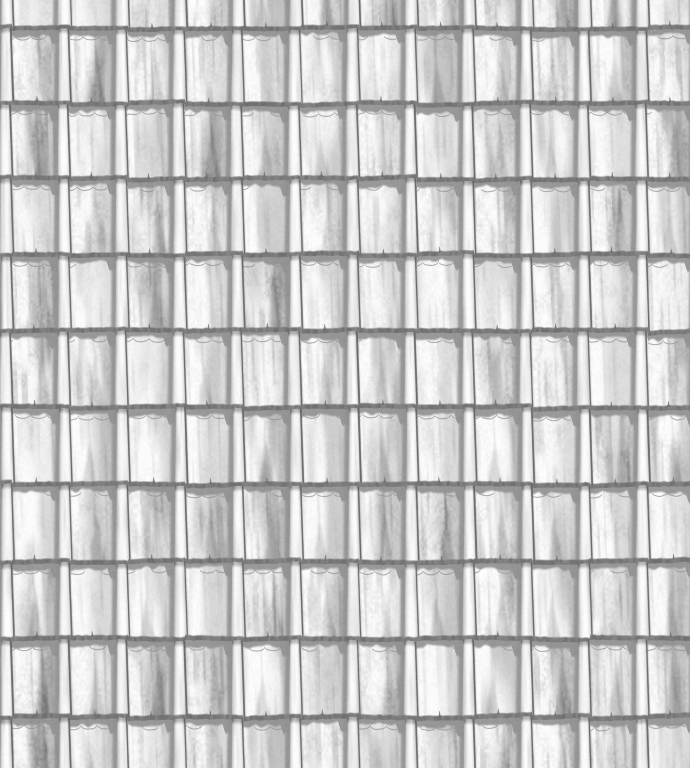
Give the GLSL for this texture, as a Shadertoy shader.

```glsl
// Weathered grey roof tiles: flat pans with a tapered raised roll on the right.
// A warped grid gives each tile its own seam offset, streaks and stains;
// overlaps, cast shadows, chipped lips and nails are layered as soft masks.

const vec2  TILES       = vec2(11.94, 10.03); // repeats across and up
const vec2  GRID_SHIFT  = vec2(-0.208, 0.334);
const float ROW_WARP    = 0.24;   // slight growth of the rows downwards
const float SLANT       = 0.045;  // lean of the vertical joints
const float JOINT_SHIFT = 0.035;  // sideways variation of the joints
const float SEAM_SHIFT  = 0.035;  // vertical variation of the overlaps
const float SEAM_TILT   = 0.025;
const float JOINT_WIDTH = 0.014;  // half width
const float ROLL_BOTTOM = 0.765;  // left edge of the roll
const float ROLL_TOP    = 0.825;
const float LIP_ABOVE   = 0.018;  // dark overlap, above and below the seam
const float LIP_BELOW   = 0.045;
const float CAST_DEPTH  = 0.115;

const float WHITE  = 0.99;
const float GREY   = 0.77;
const float SHADOW = 0.57;
const float DARK   = 0.42;
const float JOINT  = 0.38;

float hash(vec2 p) {
    vec3 q = fract(p.xyx * 0.1031);
    q += dot(q, q.yzx + 33.33);
    return fract((q.x + q.y) * q.z);
}

float noise(vec2 p) {
    vec2 i = floor(p), f = fract(p);
    f = f * f * (3.0 - 2.0 * f);
    return mix(mix(hash(i), hash(i + vec2(1, 0)), f.x),
               mix(hash(i + vec2(0, 1)), hash(i + vec2(1, 1)), f.x), f.y);
}

// 1 where x is below the edge, with a soft transition
float below(float x, float edge, float soft) {
    return 1.0 - smoothstep(edge - soft, edge + soft, x);
}

// Pan surface: bright left side, vertical streaks, a rising stain
float panTone(vec2 t, vec2 id, vec2 grid) {
    float h = hash(id + 3.7), k = hash(id + 41.3);
    vec2 seed = 60.0 * vec2(h, k);
    float broad = noise(vec2(t.x * 5.0, t.y * 0.9) + seed);
    float fine = noise(vec2(t.x * 17.0, t.y * 1.6) + seed.yx);
    float shade = smoothstep(0.08, 0.72, t.x + 0.75 * (broad - 0.5));
    float tone = mix(WHITE, GREY, shade * mix(0.5, 1.15, h));
    tone -= 0.13 * smoothstep(0.45, 0.95, fine) * mix(0.4, 1.0, k);

    float wave = 0.04 * (noise(vec2(t.y * 5.0, h * 90.0)) - 0.5);
    float width = 0.12 * max(0.0, 1.0 - t.y / mix(0.5, 0.9, k));
    float stain = below(abs(t.x - mix(0.3, 0.55, k) + wave), width, 0.045);
    tone -= 0.12 * stain * step(0.45, h);

    float mottle = noise(grid * vec2(9.0, 6.0)) * noise(grid * 27.0);
    tone -= 0.13 * mottle * mix(0.3, 1.0, k);
    tone -= 0.15 * below(t.x, 0.025, 0.025);
    return tone;
}

// Roll surface: white crown falling off to grey flanks
float rollTone(float across, vec2 t, vec2 id) {
    float flank = abs(2.0 * across - 1.05);
    float streak = noise(vec2(across * 4.0, t.y * 2.0) + id * 5.3);
    return WHITE - 0.30 * pow(flank, 3.0) - 0.10 * streak * streak;
}

void mainImage(out vec4 fragColor, in vec2 fragCoord) {
    vec2 uv = fragCoord / iResolution.xy;
    vec2 aa = 0.7 * TILES / iResolution.xy;
    vec2 grid = uv * TILES + GRID_SHIFT;
    grid.y -= ROW_WARP * uv.y * (1.0 - uv.y);

    // Nearest overlap; d is positive above it and negative below it
    float seam = floor(grid.y + 0.5);
    vec2 seamId = vec2(floor(grid.x), seam);
    float d = grid.y - seam - SEAM_SHIFT * (hash(seamId + 17.0) - 0.5);
    d -= SEAM_TILT * (fract(grid.x) - 0.5) * (2.0 * hash(seamId + 71.0) - 0.6);
    d += 0.012 * (noise(grid * vec2(14.0, 3.0)) - 0.5);
    float row = seam - step(d, 0.0);

    // Local tile coordinates
    float shift = JOINT_SHIFT * (hash(vec2(row, 5.0)) - 0.5);
    float height = d > 0.0 ? d : 1.0 + d;
    float x = grid.x + shift + SLANT * (height - 0.5);
    vec2 id = vec2(floor(x), row);
    vec2 t = vec2(fract(x), height);
    float h = hash(id + 11.0), depth = -d;

    // Pan with the shadow beside the roll
    float edge = mix(ROLL_BOTTOM, ROLL_TOP, t.y) + 0.025 * (h - 0.5);
    float onRoll = smoothstep(edge - aa.x, edge + aa.x, t.x);
    float tone = panTone(t, id, grid);
    float side = smoothstep(edge - 0.11, edge - 0.035, t.x);
    tone = mix(tone, SHADOW, 0.9 * side);

    // Shadow under the overlap, drooping beside the roll
    float ragged = 0.05 * (noise(vec2(x * 9.0, row * 7.0)) - 0.5);
    float shadowDepth = CAST_DEPTH + ragged + 0.03 * (h - 0.5);
    shadowDepth += 0.12 * smoothstep(edge - 0.17, edge - 0.10, t.x);
    float under = step(0.0, depth);
    tone = mix(tone, SHADOW, 0.92 * under * below(depth, shadowDepth, 0.014 + aa.y));

    // Chipped scallops below the shadow
    float lobe = t.x * 3.6 + h * 3.0;
    float s = 2.0 * fract(lobe) - 1.0;
    float arc = CAST_DEPTH + 0.055 * sqrt(max(0.0, 1.0 - s * s));
    float chip = below(abs(depth - arc), 0.007, aa.y) * below(t.x, 0.68, 0.03);
    chip *= step(0.4, hash(vec2(floor(lobe), row) + id.x * 3.1));
    tone = mix(tone, SHADOW, 0.75 * chip * under);

    // Roll, shaded where it tucks under the tile above
    float across = clamp((t.x - edge) / (1.0 - edge), 0.0, 1.0);
    float roll = rollTone(across, t, id);
    roll -= 0.25 * under * below(depth, 0.085, 0.035);
    tone = mix(tone, roll, onRoll);

    // Joint, overlap lip and nail
    float gap = min(t.x, 1.0 - t.x);
    float joint = below(gap, JOINT_WIDTH * mix(0.7, 1.2, h), aa.x);
    tone = mix(tone, JOINT, 0.88 * joint);
    float lip = smoothstep(-aa.y, aa.y, d + LIP_BELOW - 0.012 * onRoll)
              * below(d, LIP_ABOVE, aa.y + 0.006);
    tone = mix(tone, DARK + 0.10 * noise(grid * vec2(22.0, 9.0)), 0.95 * lip);
    float nailWidth = 0.022 * (1.0 - d / 0.085);
    float nail = below(abs(t.x - 0.37 - 0.1 * (h - 0.5)), nailWidth, aa.x);
    nail *= step(0.0, d) * below(d, 0.075, aa.y) * step(0.25, h);
    tone = mix(tone, DARK, 0.8 * nail);

    tone += 0.025 * (noise(grid * 45.0) - 0.5);
    fragColor = vec4(vec3(clamp(tone, 0.0, 1.0)), 1.0);
}
```
